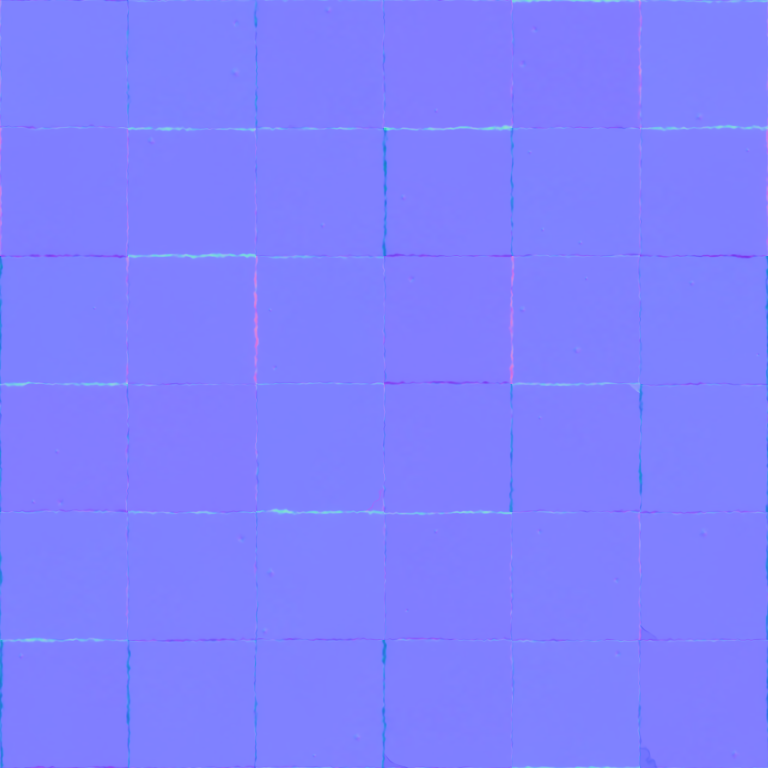
This texture map is drawn by a Shadertoy shader. Its source:

```glsl
// Tangent-space normal map of a six by six grid of slightly uneven, worn square tiles.
#define TILES 6.0          // repeats across and down
#define TILT 0.032         // lean of each tile
#define JOINT_WIDTH 0.0095 // half width of a joint, in tiles
#define JOINT_WOBBLE 0.013 // raggedness of a joint, in tiles
#define STEP_SLOPE 0.95    // slope where neighbours differ in level
#define GROOVE_SLOPE 0.26  // slope of the joint's two sides
#define GRAIN 0.011        // fine surface roughness
#define PIT_CELLS 3.0      // pit cells per tile side
#define PIT_CHANCE 0.12
#define PIT_SLOPE 0.26
#define CHIP_CHANCE 0.22   // share of tiles with a damaged corner

float hash(vec2 p) {
    vec3 h = fract(p.xyx * 0.1031);
    h += dot(h, h.yzx + 33.33);
    return fract((h.x + h.y) * h.z);
}

vec2 hash2(vec2 p) {
    return vec2(hash(p + 17.3), hash(p + 71.9));
}

float noise(vec2 p) {
    vec2 i = floor(p), f = fract(p);
    f = f * f * (3.0 - 2.0 * f);
    return mix(mix(hash(i), hash(i + vec2(1, 0)), f.x),
               mix(hash(i + vec2(0, 1)), hash(i + vec2(1, 1)), f.x), f.y);
}

vec2 noise2(vec2 p) {
    return vec2(noise(p), noise(p + 43.7)) - 0.5;
}

// Slope across (x) and along (y) one joint: a worn level step plus a shallow groove
vec2 jointSlope(float across, float along, vec2 edge, float pixel) {
    vec2 seed = edge * 7.31;
    float level = hash(edge + 5.7) * 2.0 - 1.0;
    level *= abs(level);
    float wear = noise(vec2(along * 26.0, across * 45.0) + seed);
    float fade = smoothstep(0.1, 0.75, noise(vec2(along * 5.0, 5.0) + seed));
    float ragged = noise(vec2(along * 6.0, 3.0) + seed) - 0.5
                 + 0.7 * (noise(vec2(along * 38.0, 8.0) + seed) - 0.5);
    across += JOINT_WOBBLE * ragged + 0.012 * (hash(edge + 23.1) - 0.5);
    float width = JOINT_WIDTH * (0.45 + 0.45 * abs(level) + 0.9 * wear * fade);
    float minWidth = 0.75 * pixel;
    float coverage = min(1.0, width / minWidth);
    float x = across / max(width, minWidth);
    float slope = STEP_SLOPE * level * mix(0.25, 1.4, wear) * mix(0.55, 1.1, fade)
                - GROOVE_SLOPE * x * mix(0.2, 1.6, wear)
                + 0.5 * (noise(vec2(along * 11.0, 1.0) + seed) - 0.5);
    float chatter = 0.35 * (noise(vec2(along * 30.0, across * 40.0) + seed + 31.0) - 0.5);
    // Rounded tile shoulder beside the joint, broken into patches
    float shoulder = exp(-abs(across) * 34.0) * fade;
    float soft = shoulder * (0.09 * level - 0.06 * sign(across) * (1.0 - exp(-abs(x))) * wear);
    return vec2(slope, chatter) * coverage * exp(-x * x) + vec2(soft, 0.0);
}

// Small round dents and pimples scattered over the faces
vec2 pitSlope(vec2 p) {
    vec2 cell = floor(p * PIT_CELLS);
    if (hash(cell + 61.0) > PIT_CHANCE) return vec2(0);
    vec2 center = 0.2 + 0.6 * hash2(cell);
    float radius = mix(0.025, 0.065, hash(cell + 9.4));
    vec2 d = (fract(p * PIT_CELLS) - center) / radius;
    d += 0.7 * noise2(p * 45.0);
    float side = hash(cell + 37.0) < 0.6 ? 1.0 : -1.0;
    return side * PIT_SLOPE * d * exp(-dot(d, d));
}

// A broken or cracked tile corner with a thin, uneven rim
vec2 chipSlope(vec2 p, vec2 tile) {
    if (hash(tile + 83.0) > CHIP_CHANCE) return vec2(0);
    vec2 corner = step(0.5, hash2(tile + 11.0));
    vec2 local = abs(fract(p) - corner);
    float size = mix(0.07, 0.17, hash(tile + 29.0));
    float lean = mix(0.6, 1.8, hash(tile + 47.0));
    float d = local.x + local.y * lean - size + 0.07 * (noise(p * 18.0) - 0.5);
    float facet = smoothstep(0.02, -0.02, d) * hash(tile + 53.0);
    float rim = exp(-d * d / 0.0002) * noise(p * 22.0);
    vec2 outward = normalize((corner * 2.0 - 1.0) * vec2(1.0, lean));
    return outward * (0.22 * facet + 0.28 * rim);
}

void mainImage(out vec4 fragColor, in vec2 fragCoord) {
    vec2 p = fragCoord / iResolution.xy * TILES;
    float pixel = TILES / min(iResolution.x, iResolution.y);
    vec2 tile = floor(p);
    vec2 line = floor(p + 0.5);
    vec2 wrapped = mod(line, TILES);

    // Tile lean, mostly along one diagonal, and faint surface texture
    float lean = hash(tile + 3.0) - 0.62;
    vec2 slope = TILT * (lean * vec2(-0.9, 1.7) + 0.5 * (hash2(tile + 7.0) - 0.5));
    slope += vec2(0.0, 0.002);
    float scuff = smoothstep(0.45, 0.8, noise(p * 3.1 + 20.0));
    slope += GRAIN * noise2(p * 3.0);
    slope += GRAIN * (0.5 + 2.0 * scuff) * noise2(p * vec2(21.0, 27.0));

    // Local damage
    slope += pitSlope(p) + chipSlope(p, tile);

    // Joints on both axes
    slope += jointSlope(p.x - line.x, p.y, vec2(wrapped.x, tile.y) + 101.0, pixel);
    slope += jointSlope(p.y - line.y, p.x, vec2(tile.x, wrapped.y) + 211.0, pixel).yx;

    vec3 normal = normalize(vec3(slope, 1.0));
    fragColor = vec4(normal * 0.5 + 0.5, 1.0);
}
```
